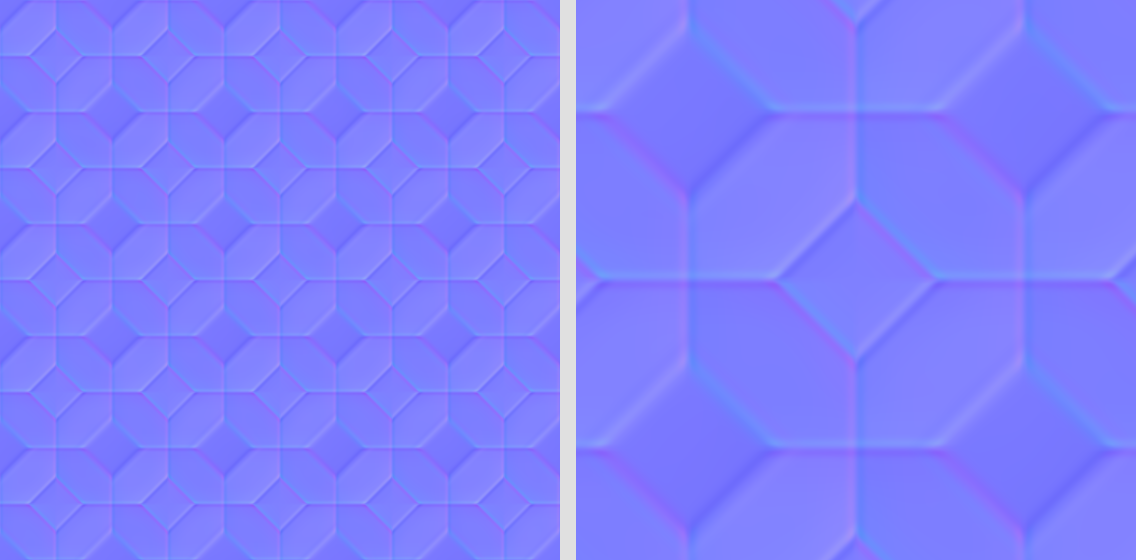
Left: the whole. Right: its middle third, enlarged.
A three.js fragment shader for this texture map:

```glsl
// Tangent-space normal map of grooved hexagon tiles between raised and sunken diamonds.
varying vec2 vUv;

const float REPEATS = 5.0;
const float DIAMOND_RADIUS = 0.24;   // half diagonal, in cells
const float RECESS_RADIUS = 0.25;
const float GROOVE_WIDTH = 0.014;
const float PILLOW_WIDTH = 0.055;
const float TAU = 6.2831853;

float hash(vec2 p) {
  vec3 q = fract(vec3(p.xyx) * 0.1031);
  q += dot(q, q.yzx + 33.33);
  return fract((q.x + q.y) * q.z);
}

// Value noise that wraps after a whole number of lattice cells
float wrapNoise(vec2 p, float period) {
  vec2 i = floor(p);
  vec2 f = fract(p);
  f = f * f * (3.0 - 2.0 * f);
  vec2 a = mod(i, period);
  vec2 b = mod(i + 1.0, period);
  return mix(mix(hash(a), hash(vec2(b.x, a.y)), f.x),
             mix(hash(vec2(a.x, b.y)), hash(b), f.x), f.y);
}

float bump(float d, float width) {
  return exp(-0.5 * d * d / (width * width));
}

// Slope across a valley: peaks at +1 and -1 one width from its axis
float valleySlope(float d, float width) {
  return d / width * exp(0.5) * bump(d, width);
}

// Narrow groove with gently rounded shoulders
float grooveSlope(float d) {
  return 0.062 * valleySlope(d, GROOVE_WIDTH) + 0.013 * valleySlope(d, PILLOW_WIDTH);
}

float diamondDistance(vec2 p, float radius) {
  return (abs(p.x) + abs(p.y) - radius) * 0.70711;
}

// Outward direction of a diamond side, softened at its corners
vec2 diamondDirection(vec2 p) {
  return clamp(p / 0.012, -1.0, 1.0) * 0.70711;
}

void main() {
  // Cell coordinates with y pointing down, matching the green channel
  vec2 p = vec2(vUv.x, 1.0 - vUv.y) * REPEATS;
  vec2 raised = fract(p) - 0.5;
  vec2 sunken = fract(p + 0.5) - 0.5;
  float raisedDist = diamondDistance(raised, DIAMOND_RADIUS);
  float sunkenDist = diamondDistance(sunken, RECESS_RADIUS);
  float outsideRaised = smoothstep(-0.008, 0.012, raisedDist);
  float outsideSunken = smoothstep(-0.012, 0.02, sunkenDist);

  // Gentle tilt of each kind of face
  vec2 wave = sin(TAU * p);
  float diagonal = smoothstep(-0.12, 0.12, wave.x * wave.y);
  vec2 tilt = mix(vec2(-0.010, -0.006), vec2(0.012, 0.012), diagonal);
  tilt = mix(vec2(-0.002, 0.0), tilt, outsideRaised);
  vec2 recessTilt = vec2(-0.026, -0.032) - 0.035 * (sunken.x + sunken.y);
  tilt = mix(recessTilt, tilt, outsideSunken);

  // Straight grooves on the half-cell grid, stopped by both diamonds
  vec2 lineDist = (fract(2.0 * p + 0.5) - 0.5) * 0.5;
  vec2 straight = vec2(grooveSlope(lineDist.x), grooveSlope(lineDist.y));
  tilt -= straight * outsideRaised * outsideSunken;

  // Groove around the raised diamond
  tilt -= diamondDirection(raised) * 1.15 * grooveSlope(raisedDist);

  // Bevel into the sunken diamond, with a faint lip outside it
  float bevel = 0.065 * bump(sunkenDist - 0.004, 0.02) - 0.018 * bump(sunkenDist - 0.05, 0.014);
  tilt -= diamondDirection(sunken) * bevel;

  // Faint unevenness of the surface
  float rough = wrapNoise(p * 7.0, REPEATS * 7.0) - 0.5;
  float uneven = wrapNoise(p * 3.0 + 11.0, REPEATS * 3.0) - 0.5;
  tilt += vec2(rough, uneven) * 0.008;

  float facing = sqrt(max(0.0, 1.0 - 4.0 * dot(tilt, tilt)));
  gl_FragColor = vec4(0.5 + tilt, 0.5 + 0.5 * facing, 1.0);
}
```
